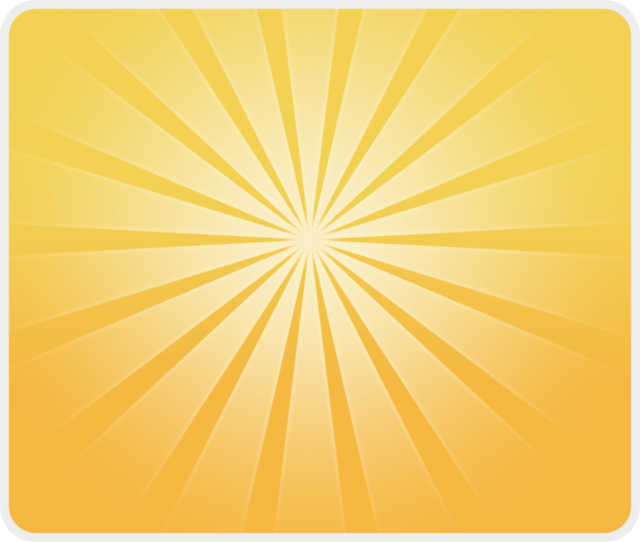
Write a WebGL 2 fragment shader that draws this background.

```glsl
#version 300 es
precision highp float;

uniform vec2 u_resolution;
out vec4 fragColor;

// Lengths are fractions of the canvas height, measured from its centre
const float TAU = 6.2831853;
const vec2 SUN_CENTER = vec2(-0.0184, 0.0576);
const float RAY_COUNT = 18.0;
const float RAY_HALF_ANGLE = 0.051;
const float RAY_FADE_START = 0.012;
const float RAY_FADE_END = 0.06;
const float GLOW_RADIUS = 0.64;
const float RIM_WIDTH = 0.0035;
const float RIM_STRENGTH = 0.3;
const float FRAME_WIDTH = 0.0165;
const float FRAME_RADIUS = 0.066;
const float PANEL_RADIUS = 0.05;
const float GRADIENT_LOW = -0.27;
const float GRADIENT_HIGH = 0.2;

const vec3 GOLD_TOP = vec3(0.95, 0.82, 0.325);
const vec3 ORANGE_BOTTOM = vec3(0.96, 0.72, 0.255);
const vec3 GLOW_CREAM = vec3(0.98, 0.935, 0.78);
const vec3 RIM_CREAM = vec3(1.0, 0.96, 0.82);
const vec3 FRAME_GRAY = vec3(0.928);
const vec3 OUTER_WHITE = vec3(1.0);

float roundedBox(vec2 p, vec2 halfSize, float radius) {
    vec2 q = abs(p) - halfSize + radius;
    return length(max(q, 0.0)) + min(max(q.x, q.y), 0.0) - radius;
}

// Signed distance to the edge of the nearest ray, negative inside it
float rayDistance(vec2 d) {
    float sector = TAU / RAY_COUNT;
    float angle = atan(d.y, d.x);
    float offset = abs(mod(angle + 0.5 * sector, sector) - 0.5 * sector);
    return length(d) * sin(offset - RAY_HALF_ANGLE);
}

float coverage(float distanceToEdge, float softness) {
    return 1.0 - smoothstep(-softness, softness, distanceToEdge);
}

vec3 sunburst(vec2 p, float pixel) {
    // Vertical base gradient
    vec3 base = mix(ORANGE_BOTTOM, GOLD_TOP, smoothstep(GRADIENT_LOW, GRADIENT_HIGH, p.y));

    // Radial glow, with a pale rim beside each ray
    vec2 d = p - SUN_CENTER;
    float radius = length(d);
    float edge = rayDistance(d);
    float glow = 1.0 - smoothstep(0.0, GLOW_RADIUS, radius);
    float fadeIn = smoothstep(RAY_FADE_START, RAY_FADE_END, radius);
    float rim = exp(-pow((edge - RIM_WIDTH) / RIM_WIDTH, 2.0));
    vec3 lit = mix(base, GLOW_CREAM, glow);
    lit = mix(lit, RIM_CREAM, rim * RIM_STRENGTH * fadeIn * sqrt(glow));

    // Rays uncover the base gradient
    return mix(lit, base, coverage(edge, pixel) * fadeIn);
}

void main() {
    vec2 p = (gl_FragCoord.xy - 0.5 * u_resolution) / u_resolution.y;
    vec2 halfCanvas = 0.5 * u_resolution / u_resolution.y;
    float pixel = 1.0 / u_resolution.y;

    // Rounded frame around the sunburst panel
    float frame = roundedBox(p, halfCanvas, FRAME_RADIUS);
    float panel = roundedBox(p, halfCanvas - FRAME_WIDTH, PANEL_RADIUS);
    vec3 color = mix(OUTER_WHITE, FRAME_GRAY, coverage(frame, pixel));
    color = mix(color, sunburst(p, pixel), coverage(panel, pixel));
    fragColor = vec4(color, 1.0);
}
```
